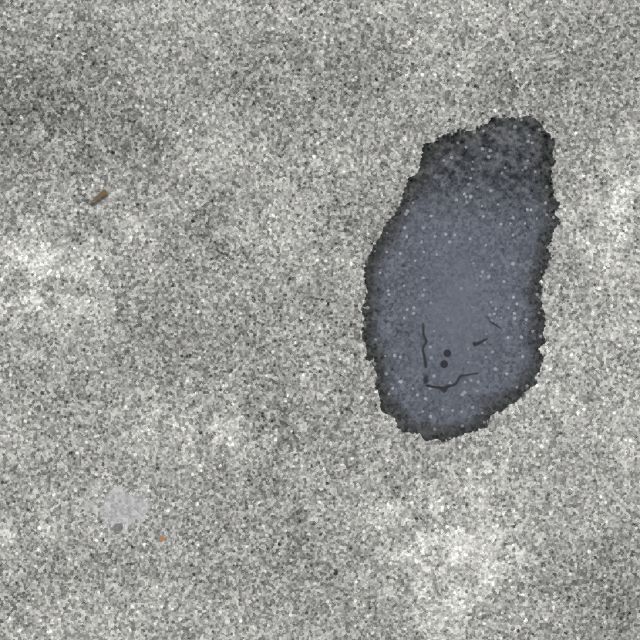
Write a Shadertoy shader that draws this texture.

```glsl
// Weathered concrete with pale worn patches and one wet, dark-rimmed puddle.
// Grit comes from hashed cells and value noise; the puddle is a smooth union
// of tapered capsules with a noisy edge, a bluish film and a broken dry ridge.

float hash(vec2 cell, float seed) {
    uvec2 q = uvec2(ivec2(cell)) * uvec2(1597u, 3571u);
    uint n = q.x ^ (q.y + uint(seed) * 7919u);
    n = n * 747796405u + 2891336u;
    n = ((n >> ((n >> 28u) + 4u)) ^ n) * 277803u;
    n = (n ^ (n >> 15u)) * 73856093u;
    return float((n ^ (n >> 16u)) & 65535u) / 65535.0;
}

float noise(vec2 p, float seed) {
    vec2 i = floor(p), f = fract(p);
    f = f * f * (3.0 - 2.0 * f);
    vec2 e = vec2(0, 1);
    return mix(mix(hash(i, seed), hash(i + e.yx, seed), f.x),
               mix(hash(i + e.xy, seed), hash(i + e.yy, seed), f.x), f.y);
}

float fbm(vec2 p, float seed) {
    float sum = 0.0, amp = 0.5;
    for (int i = 0; i < 5; i++) {
        sum += amp * noise(p, seed + float(i));
        p = mat2(1.6, 1.2, -1.2, 1.6) * p;
        amp *= 0.5;
    }
    return sum;
}

// Nearest scattered stone: x = distance in cells, y = random identity.
vec2 nearestStone(vec2 p, float seed) {
    vec2 base = floor(p), best = vec2(9, 0);
    for (int k = 0; k < 9; k++) {
        vec2 c = base + vec2(k % 3 - 1, k / 3 - 1);
        vec2 centre = c + 0.1 + 0.8 * vec2(hash(c, seed), hash(c, seed + 1.0));
        float d = length(p - centre);
        if (d < best.x) best = vec2(d, hash(c, seed + 2.0));
    }
    return best;
}

float stoneMask(vec2 stone, float density, float radius, float soft) {
    float r = radius * (0.55 + 0.45 * stone.y / density);
    return step(stone.y, density) * (1.0 - smoothstep(r - soft, r + soft, stone.x));
}

// Capsule whose radius runs from a.z to b.z.
float taper(vec2 p, vec3 a, vec3 b) {
    vec2 ab = b.xy - a.xy;
    float h = clamp(dot(p - a.xy, ab) / dot(ab, ab), 0.0, 1.0);
    return length(p - mix(a.xy, b.xy, h)) - mix(a.z, b.z, h);
}

float smoothMin(float a, float b, float k) {
    float h = max(k - abs(a - b), 0.0) / k;
    return min(a, b) - h * h * k * 0.25;
}

float puddleShape(vec2 p) {
    float k = 0.012;
    float d = taper(p, vec3(.816, .775, .046), vec3(.818, .674, .049));
    d = smoothMin(d, taper(p, vec3(.781, .766, .049), vec3(.716, .720, .065)), k);
    d = smoothMin(d, taper(p, vec3(.719, .727, .065), vec3(.673, .564, .100)), k);
    d = smoothMin(d, taper(p, vec3(.771, .659, .100), vec3(.753, .583, .096)), k);
    d = smoothMin(d, taper(p, vec3(.755, .492, .101), vec3(.762, .447, .086)), k);
    d = smoothMin(d, taper(p, vec3(.671, .551, .099), vec3(.668, .499, .103)), k);
    d = smoothMin(d, taper(p, vec3(.677, .479, .100), vec3(.684, .414, .100)), k);
    return smoothMin(d, taper(p, vec3(.710, .368, .049), vec3(.729, .365, .039)), k);
}

// Broken dark ridge and drops inside the puddle.
float ridgeShape(vec2 p) {
    float d = taper(p, vec3(.661, .497, .001), vec3(.667, .405, .003));
    d = min(d, taper(p, vec3(.669, .398, .003), vec3(.692, .393, .003)));
    d = min(d, taper(p, vec3(.692, .393, .003), vec3(.746, .417, .001)));
    d = min(d, taper(p, vec3(.753, .507, .002), vec3(.781, .490, .001)));
    d = min(d, taper(p, vec3(.742, .463, .004), vec3(.762, .470, .001)));
    return d;
}

float glow(vec2 p, vec2 centre, vec2 radius) {
    vec2 q = (p - centre) / radius;
    return exp(-dot(q, q));
}

float cover(float d, float soft) { return 1.0 - smoothstep(-soft, soft, d); }

void mainImage(out vec4 fragColor, in vec2 fragCoord) {
    vec2 p = fragCoord / iResolution.y;
    float px = 0.8 / iResolution.y;
    vec2 wobble = vec2(noise(p * 75.0, 1.0), noise(p * 75.0, 2.0)) - 0.5;

    // Broad stains and worn patches
    float mottled = fbm(p * 9.0, 10.0), broken = fbm(p * 38.0, 20.0);
    float worn = glow(p, vec2(.05, .57), vec2(.10, .09)) + glow(p, vec2(.67, .17), vec2(.10, .09))
               + glow(p, vec2(.35, .31), vec2(.07, .04)) + glow(p, vec2(.98, .68), vec2(.05, .08))
               + glow(p, vec2(.04, .16), vec2(.05, .03)) + glow(p, vec2(.75, .09), vec2(.08, .05));
    float stain = glow(p, vec2(.08, .84), vec2(.15, .11)) + 0.7 * glow(p, vec2(.42, .89), vec2(.17, .10))
                + 0.6 * glow(p, vec2(1.0, .02), vec2(.07, .14)) + 0.4 * glow(p, vec2(.35, .43), vec2(.14, .09));
    float tone = 0.638 + 0.20 * (mottled - 0.48) - 0.085 * stain;
    tone += worn * (0.02 + 0.15 * smoothstep(0.38, 0.62, broken));

    // Sand, aggregate, pits and pale chips
    vec2 sand = nearestStone(p * 190.0, 30.0), chips = nearestStone(p * 105.0, 40.0);
    vec2 pits = nearestStone(p * 125.0, 50.0);
    float fine = noise(p * 310.0, 60.0) - 0.5;
    float pale = stoneMask(chips, 0.11, 0.32, 0.12), pit = stoneMask(pits, 0.20, 0.34, 0.14);
    float grit = 0.24 * (sand.y - 0.5) + 0.24 * fine + 0.14 * (broken - 0.48);
    vec3 colour = vec3(1.0, 0.998, 0.975) * (tone + grit + 0.20 * pale - 0.17 * pit);

    // Smooth pale scar, pit and small debris
    float scar = cover(length((p - vec2(.19, .208)) * vec2(1.0, 1.25)) - .040 + .06 * (broken - .48), .006);
    colour = mix(colour, vec3(.735, .735, .74) + 0.3 * grit, 0.75 * scar);
    colour = mix(colour, vec3(.45), 0.8 * cover(length(p - vec2(.185, .177) + wobble * .008) - .007, px));
    colour = mix(colour, vec3(.70, .50, .37), cover(length(p - vec2(.252, .159)) - .004, px));
    colour = mix(colour, vec3(.28), 0.8 * cover(taper(p, vec3(.145, .680, .003), vec3(.165, .695, .004)), px * 2.0));
    colour = mix(colour, vec3(.47, .40, .30), cover(taper(p, vec3(.143, .684, .001), vec3(.163, .700, .004)), px));

    // Puddle: dark rim, reflective film and rough upper bed
    float d = puddleShape(p + wobble * 0.012) + 0.004 * fine;
    float rough = smoothstep(.64, .74, p.y + 0.05 * (mottled - 0.5));
    float film = smoothstep(.003, .035, -d) * (1.0 - 0.55 * rough);
    vec3 wet = mix(vec3(.255, .26, .26), vec3(.385, .40, .435), film);
    wet += vec3(.035, .035, .045) * glow(p, vec2(.72, .53), vec2(.075, .14));
    float calm = glow(p, vec2(.715, .50), vec2(.07, .14));
    float bumps = noise(p * vec2(95, 145), 70.0) - 0.5;
    wet += grit * mix(0.42, 0.12, calm) + rough * 0.20 * bumps;
    wet += (0.24 * pale - 0.07 * pit) * (1.0 - 0.7 * calm);
    float ridge = cover(ridgeShape(p + wobble * .010), px * 1.5) * smoothstep(.22, .42, noise(p * 90.0, 80.0));
    float drops = min(length(p - vec2(.699, .448)) - .006, length(p - vec2(.694, .431)) - .006);
    wet = mix(wet, vec3(.19, .195, .20), 0.85 * max(ridge, cover(drops, px)));
    colour = mix(colour, wet, cover(d, px * 1.5));

    fragColor = vec4(clamp(colour, 0.0, 1.0), 1.0);
}
```
